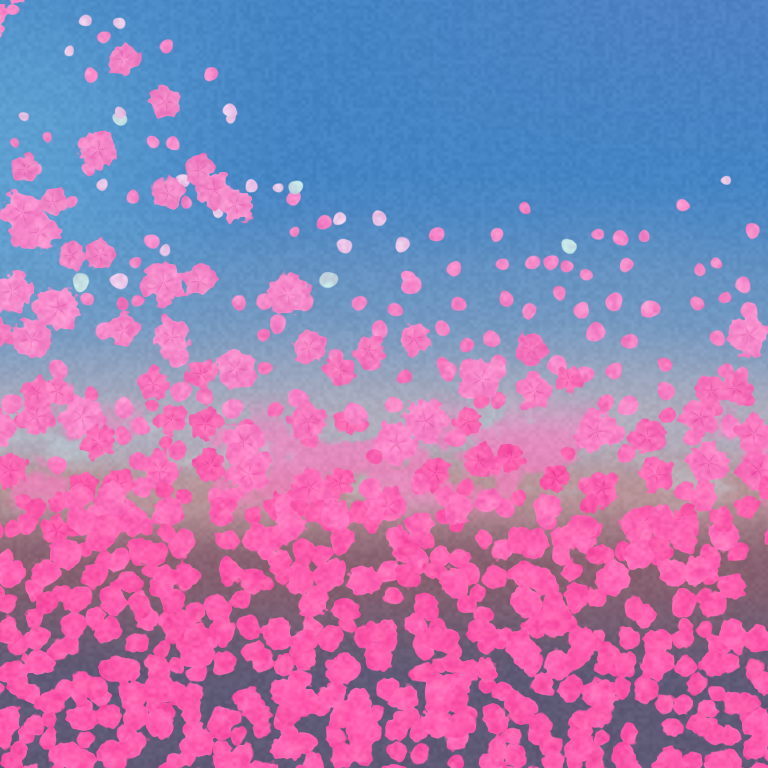
A three.js fragment shader for this background:

```glsl
varying vec2 vUv;

const vec3 SKY_TOP = vec3(0.27, 0.52, 0.77);
const vec3 SKY_LOW = vec3(0.43, 0.59, 0.76);
const vec3 SKY_LEFT = vec3(0.41, 0.67, 0.84);
const vec3 SKY_VIOLET = vec3(0.34, 0.50, 0.77);
const vec3 HAZE = vec3(0.69, 0.68, 0.74);
const vec3 EARTH = vec3(0.72, 0.58, 0.60);
const vec3 SOIL = vec3(0.53, 0.38, 0.44);
const vec3 SHADOW = vec3(0.37, 0.35, 0.46);
const vec3 PINK_DEEP = vec3(1.00, 0.37, 0.68);
const vec3 PINK_SOFT = vec3(0.96, 0.54, 0.79);
const vec3 PALE_ROSE = vec3(0.92, 0.78, 0.91);
const vec3 PALE_MINT = vec3(0.75, 0.85, 0.87);

const float EDGE = 0.0013;
const float FIELD_TOP = 0.34;
const float PETAL = 0.0;
const float FLOWER = 1.0;
const float FIELD = 2.0;

float hash(vec2 p) {
  return fract(sin(dot(p, vec2(127.1, 311.7))) * 43758.5453);
}

float noise(vec2 p) {
  vec2 i = floor(p), f = fract(p);
  f = f * f * (3.0 - 2.0 * f);
  return mix(mix(hash(i), hash(i + vec2(1.0, 0.0)), f.x),
             mix(hash(i + vec2(0.0, 1.0)), hash(i + 1.0), f.x), f.y);
}

float fbm(vec2 p) {
  float sum = 0.0, amp = 0.5;
  for (int i = 0; i < 4; i++) {
    sum += amp * noise(p);
    p = p * 2.03 + 7.1;
    amp *= 0.5;
  }
  return sum;
}

float fall(float low, float high, float y) {
  return 1.0 - smoothstep(low, high, y);
}

// Vertical gradient from dusky soil through haze into blue sky
vec3 backdrop(vec2 p) {
  float y = p.y + 0.03 * (fbm(p * vec2(5.0, 9.0)) - 0.5);
  vec3 col = mix(SHADOW, SOIL, smoothstep(0.10, 0.27, y));
  col = mix(col, EARTH, smoothstep(0.26, 0.36, y));
  col = mix(col, HAZE, smoothstep(0.36, 0.43, y));
  col = mix(col, SKY_LOW, smoothstep(0.44, 0.61, y));
  col = mix(col, SKY_TOP, smoothstep(0.58, 0.78, y));
  float left = fall(0.0, 0.40, p.x) * smoothstep(0.50, 0.75, y);
  col = mix(col, SKY_LEFT, 0.7 * left * fall(0.82, 1.15, y));
  return mix(col, SKY_VIOLET, 0.5 * smoothstep(0.4, 0.9, p.x) * smoothstep(0.75, 1.0, y));
}

// Chance that a blossom grows at c; the drift climbs toward the upper left
float chance(vec2 c, float kind) {
  float rise = max(0.45 - c.x, 0.0);
  if (kind == FIELD) return fall(FIELD_TOP - 0.04, FIELD_TOP + 0.04, c.y) * mix(1.0, 0.85, smoothstep(0.1, 0.3, c.y));
  if (kind == FLOWER) {
    float top = 0.60 + 1.1 * rise;
    float sky = mix(0.62, 0.45, smoothstep(0.25, 0.55, c.x));
    return mix(0.95, sky, smoothstep(0.44, 0.52, c.y))
         * fall(top - 0.05, top + 0.04, c.y) * smoothstep(0.29, 0.35, c.y);
  }
  float top = 0.71 + 1.1 * rise + 0.08 * smoothstep(0.55, 1.0, c.x);
  return fall(top - 0.03, top + 0.03, c.y) * smoothstep(0.30, 0.38, c.y);
}

// Jittered grid of blossoms laid over the base colour
vec3 scatter(vec3 base, vec2 p, float count, float radius, float density, float kind, float seed) {
  vec2 home = floor(p * count);
  float wobble = 0.55 * noise(p * 75.0 + seed) + 0.45 * noise(p * 190.0 + seed) - 0.5;
  for (int j = -1; j <= 1; j++) {
    for (int i = -1; i <= 1; i++) {
      vec2 cell = home + vec2(float(i), float(j));
      vec2 rnd = vec2(hash(cell + seed), hash(cell + seed + 41.3));
      vec2 center = (cell + 0.5 + 0.75 * (rnd - 0.5)) / count;
      float pick = hash(cell + seed + 83.7);
      float tone = hash(cell + seed + 19.9);
      float size = radius * mix(0.72, 1.15, tone);
      if (kind == PETAL) size *= mix(1.1, 0.75, smoothstep(0.5, 0.8, center.y));
      float turn = 6.2832 * rnd.x;
      vec2 q = mat2(cos(turn), sin(turn), -sin(turn), cos(turn)) * (p - center);
      float lobe = cos(5.0 * atan(q.y, q.x + 1e-5));
      float r = length(q);
      float d = r - size * (0.89 + 0.08 * lobe);
      if (kind != FLOWER) {
        q.x *= 1.18 + 0.2 * q.y / size;
        d = length(q) - size;
      }
      d += size * (kind == PETAL ? 0.25 : 0.65) * wobble;
      float mask = fall(-EDGE, EDGE, d) * step(pick + 0.005, density * chance(center, kind));

      vec3 tint = mix(PINK_DEEP, PINK_SOFT, smoothstep(0.24, 0.62, center.y + 0.2 * (tone - 0.5)));
      float pale = step(rnd.y, 0.45 * smoothstep(0.50, 0.75, center.y));
      if (kind == PETAL) tint = mix(tint, mix(PALE_ROSE, PALE_MINT, step(0.85, tone)), pale);
      if (kind == FLOWER) {
        float vein = fall(-0.95, -0.5, lobe) * fall(0.2 * size, 0.7 * size, r);
        tint -= vec3(0.03, 0.08, 0.05) * vein;
      }
      tint += vec3(0.07, 0.20, 0.11) * wobble + 0.03 * (tone - 0.5);
      base = mix(base, tint, mask);
    }
  }
  return base;
}

void main() {
  vec2 p = vUv;
  vec3 col = backdrop(p);

  // Blurred clumps of bloom and pale light along the horizon
  float band = smoothstep(0.31, 0.37, p.y) * fall(0.42, 0.50, p.y);
  col = mix(col, PALE_MINT, 0.4 * band * smoothstep(0.50, 0.68, fbm(p * vec2(11.0, 22.0) + 3.0)));
  col = mix(col, mix(PINK_DEEP, PINK_SOFT, 0.7), 0.7 * band * smoothstep(0.48, 0.60, fbm(p * 17.0)));

  // Airborne petals and flowers, then the field
  col = scatter(col, p, 24.0, 0.0115, 0.58, PETAL, 5.0);
  col = scatter(col, p, 17.0, 0.0270, 0.95, FLOWER, 29.0);
  col = scatter(col, p, 18.0, 0.0125, 0.25, PETAL, 61.0);
  col = scatter(col, p, 34.0, 0.0150, 0.62, FIELD, 37.0);
  col = scatter(col, p, 26.0, 0.0195, 0.88, FIELD, 13.0);

  // Paper grain
  col += 0.05 * (noise(p * 210.0) - 0.5);
  gl_FragColor = vec4(clamp(col, 0.0, 1.0), 1.0);
}
```
